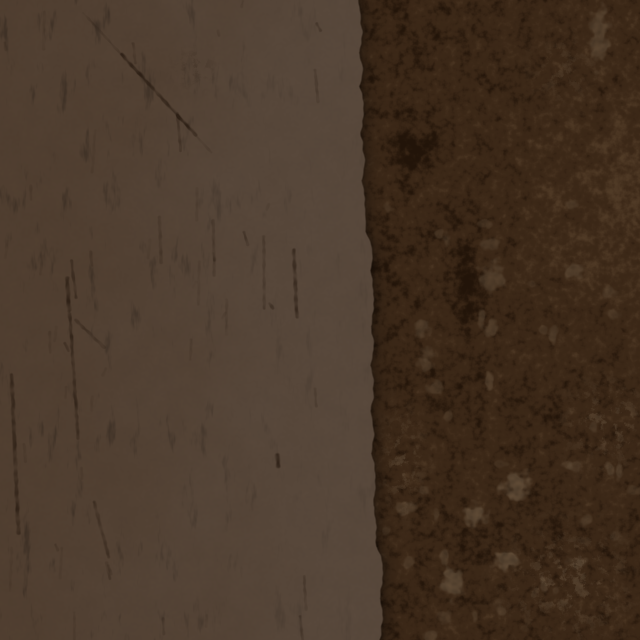
Give the GLSL for this texture, as a WebGL 2 fragment shader.

```glsl
#version 300 es
precision highp float;
// Scratched taupe plaster on the left, with a ragged edge over dark mottled earth.
uniform vec2 u_resolution;
out vec4 fragColor;

const vec3 PLASTER_WARM = vec3(0.312, 0.243, 0.187);
const vec3 PLASTER_GREY = vec3(0.342, 0.280, 0.230);
const vec3 SCRATCH_DARK = vec3(0.150, 0.100, 0.062);
const vec3 EARTH_DARK = vec3(0.135, 0.080, 0.036);
const vec3 EARTH_MID = vec3(0.232, 0.155, 0.090);
const vec3 EARTH_LIGHT = vec3(0.315, 0.230, 0.150);
const vec3 FLECK = vec3(0.365, 0.292, 0.215);

vec2 hash2(vec2 p) {
  vec3 q = fract(vec3(p.xyx) * vec3(0.1031, 0.1030, 0.0973));
  q += dot(q, q.yzx + 33.33);
  return fract((q.xx + q.yz) * q.zy);
}

float corner(vec2 cell, vec2 offset) {
  float a = 6.2832 * hash2(cell).x;
  return dot(vec2(cos(a), sin(a)), offset);
}

// Gradient noise, about -0.7 to 0.7
float noise(vec2 p) {
  vec2 i = floor(p), f = fract(p), e = vec2(1.0, 0.0);
  vec2 w = f * f * f * (f * (f * 6.0 - 15.0) + 10.0);
  float low = mix(corner(i, f), corner(i + e.xy, f - e.xy), w.x);
  float high = mix(corner(i + e.yx, f - e.yx), corner(i + 1.0, f - 1.0), w.x);
  return mix(low, high, w.y);
}

float fbm(vec2 p) {
  float sum = 0.0, amp = 1.0;
  for (int i = 0; i < 4; i++) {
    sum += amp * noise(p);
    p = mat2(1.6, 1.2, -1.2, 1.6) * p + 7.3;
    amp *= 0.6;
  }
  return sum;
}

float fall(float lo, float hi, float v) { return 1.0 - smoothstep(lo, hi, v); }

float blob(vec2 p, vec2 center, vec2 radius) {
  vec2 d = (p - center) / radius;
  return exp(-dot(d, d));
}

// Broken tapering stroke from a to b
float scratch(vec2 p, vec2 a, vec2 b, float width) {
  vec2 ab = b - a;
  float t = clamp(dot(p - a, ab) / dot(ab, ab), 0.0, 1.0);
  float wear = 0.65 + 0.7 * noise(p * 75.0 + a * 90.0);
  float d = length(p - a - t * ab) + 0.0016 * noise(p * 110.0);
  return fall(width * 0.25, width * 1.5, d) * clamp(wear, 0.0, 1.0);
}

// Ragged chip of pale mineral
float chip(vec2 p, vec2 center, vec2 radius) {
  vec2 d = (p - center) / radius;
  return fall(0.5, 1.2, length(d) + 0.8 * noise(p * 65.0) + 0.3 * noise(p * 130.0));
}

float edgeX(float y) {
  float x = 0.563 + 0.005 * fall(0.7, 1.0, y) + 0.014 * fall(0.58, 0.69, y);
  x += 0.004 * fall(0.22, 0.32, y) + 0.010 * fall(0.12, 0.17, y);
  float scallop = abs(sin(y * 44.0 + 2.0 * noise(vec2(y * 9.0, 2.0))));
  return x + 0.005 * (scallop - 0.6) + 0.003 * noise(vec2(y * 70.0, 5.0));
}

vec3 plaster(vec2 p) {
  float grey = smoothstep(0.0, 0.58, p.x + 0.12 * fbm(p * 4.0));
  vec3 col = mix(PLASTER_WARM, PLASTER_GREY, grey);
  float leftness = fall(0.15, 0.56, p.x);
  col *= 1.0 + 0.02 * fbm(p * 28.0) + 0.015 * noise(p * 150.0);
  // Streaky stains
  float stain = smoothstep(0.25, 0.9, fbm(p * vec2(38.0, 11.0) + 3.0));
  col *= 1.0 - stain * (0.07 + 0.15 * leftness);
  float mark = 0.65 * scratch(p, vec2(0.19, 0.915), vec2(0.306, 0.789), 0.0028);
  mark += 0.25 * scratch(p, vec2(0.13, 0.98), vec2(0.33, 0.762), 0.002);
  mark += 0.8 * scratch(p, vec2(0.105, 0.565), vec2(0.108, 0.515), 0.0032);
  mark += 0.7 * scratch(p, vec2(0.109, 0.51), vec2(0.122, 0.316), 0.0027);
  mark += 0.45 * scratch(p, vec2(0.118, 0.5), vec2(0.163, 0.457), 0.0025);
  mark += 0.75 * scratch(p, vec2(0.018, 0.414), vec2(0.029, 0.167), 0.0031);
  mark += 0.7 * scratch(p, vec2(0.459, 0.609), vec2(0.464, 0.505), 0.003);
  mark += 0.35 * scratch(p, vec2(0.412, 0.63), vec2(0.413, 0.518), 0.0025);
  mark += 0.5 * scratch(p, vec2(0.147, 0.215), vec2(0.17, 0.13), 0.0028);
  mark += 0.9 * scratch(p, vec2(0.433, 0.289), vec2(0.435, 0.272), 0.0035);
  mark += 0.35 * scratch(p, vec2(0.333, 0.655), vec2(0.335, 0.57), 0.0026);
  mark += 0.35 * scratch(p, vec2(0.249, 0.66), vec2(0.252, 0.59), 0.0027);
  // Scattered short scuffs, denser to the left
  for (int i = 0; i < 44; i++) {
    vec2 h = hash2(vec2(float(i), 17.0)), k = hash2(vec2(float(i), 53.0));
    vec2 a = vec2(0.5 * pow(h.x, 1.4), h.y);
    vec2 b = a + vec2(0.012 * (k.x - 0.4), -0.008 - 0.06 * k.y * k.y);
    mark += (0.15 + 0.4 * k.x * k.x) * scratch(p, a, b, 0.0024);
  }
  mark += 0.22 * blob(p, vec2(0.305, 0.893), vec2(0.03)) * smoothstep(-0.1, 0.5, fbm(p * 55.0));
  return mix(col, SCRATCH_DARK, clamp(mark, 0.0, 0.85));
}

vec3 earth(vec2 p) {
  float grain = 0.42 * fbm(p * 42.0) + 0.30 * noise(p * 125.0) + 0.22 * fbm(p * 9.0);
  grain += 0.35 * blob(p, vec2(1.0, 0.68), vec2(0.16, 0.22)) - 0.08;
  grain -= 0.45 * blob(p, vec2(0.645, 0.76), vec2(0.035, 0.045));
  grain -= 0.45 * blob(p, vec2(0.73, 0.56), vec2(0.025, 0.05));
  vec3 col = mix(EARTH_MID, EARTH_LIGHT, smoothstep(0.0, 0.65, grain));
  col = mix(col, EARTH_DARK, fall(-0.6, 0.0, grain));
  // Pale chips: larger ones, then a loose scatter towards the bottom
  float pale = chip(p, vec2(0.807, 0.242), vec2(0.024, 0.022));
  pale += chip(p, vec2(0.742, 0.197), vec2(0.019, 0.018));
  pale += chip(p, vec2(0.792, 0.122), vec2(0.020, 0.015));
  pale += chip(p, vec2(0.708, 0.088), vec2(0.018, 0.026));
  pale += 0.8 * chip(p, vec2(0.936, 0.945), vec2(0.015, 0.045));
  pale += 0.7 * chip(p, vec2(0.77, 0.565), vec2(0.022, 0.024));
  pale += 0.7 * chip(p, vec2(0.898, 0.577), vec2(0.016, 0.014));
  for (int i = 0; i < 42; i++) {
    vec2 h = hash2(vec2(float(i), 91.0)), k = hash2(vec2(float(i), 29.0));
    vec2 center = vec2(0.59 + 0.41 * h.x, 0.7 * h.y);
    pale += (0.3 + 0.4 * k.y) * chip(p, center, 0.005 + 0.010 * k);
  }
  float cluster = blob(p, vec2(0.89, 0.09), vec2(0.09, 0.08)) + blob(p, vec2(0.95, 0.34), vec2(0.06));
  cluster += blob(p, vec2(0.63, 0.28), vec2(0.03, 0.07)) + 0.6 * blob(p, vec2(0.88, 0.89), vec2(0.05));
  pale += 0.75 * cluster * smoothstep(0.0, 0.5, fbm(p * 48.0 + 11.0));
  return mix(col, FLECK * (1.0 + 0.25 * noise(p * 100.0)), 0.78 * clamp(pale, 0.0, 1.0));
}

void main() {
  vec2 p = gl_FragCoord.xy / u_resolution;
  float d = p.x - edgeX(p.y);
  float soft = max(0.0018, 1.0 / u_resolution.x);
  // Shadow cast by the plaster lip
  vec3 ground = earth(p) * (1.0 - 0.38 * exp(-max(d, 0.0) / 0.010));
  vec3 col = mix(plaster(p), ground, smoothstep(-soft, soft, d));
  fragColor = vec4(col, 1.0);
}
```
